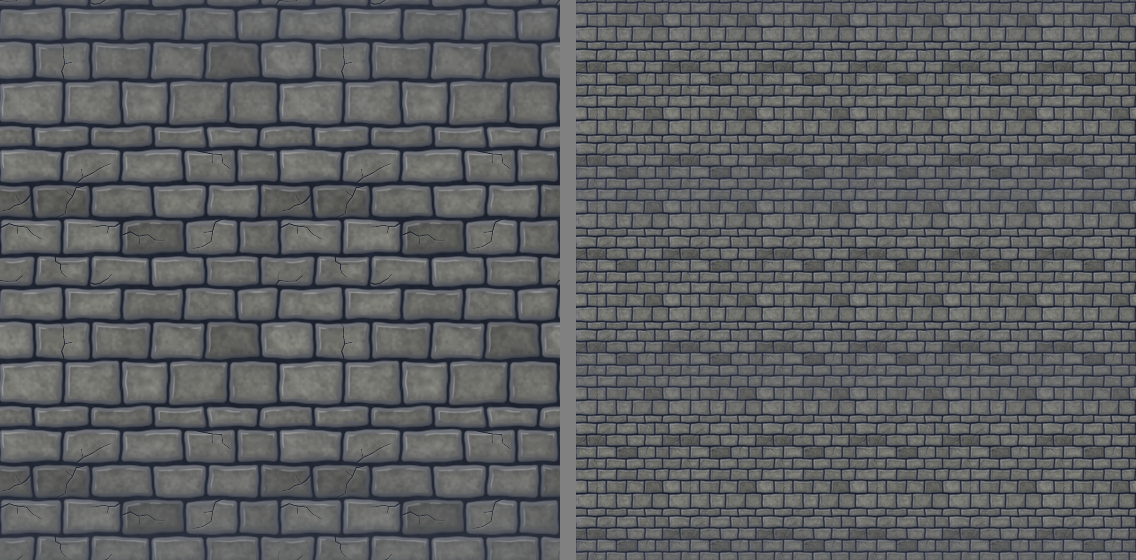
Left: one tile. Right: repeated 3 by 3.
A WebGL 2 fragment shader for this texture:

```glsl
#version 300 es
precision highp float;
// Old wall of grey hewn stones in uneven courses, with dark joints and cracks.

#define REPEATS 2.0      // tiles across and down the canvas
#define GAP 0.36         // half width of a joint, in hundredths of a tile
#define CORNER 1.3       // corner radius
#define BEVEL 1.55       // width of the rounded rim
#define LEAN 2.0         // slant of the upright joints
#define CRACKED 0.27     // share of stones with a crack
#define DARK_SHARE 0.13  // share of clearly darker stones
#define MOTTLE 0.40      // strength of the blotches
#define HAZE 0.22        // blue veil towards top and bottom

uniform vec2 u_resolution;
out vec4 fragColor;

const float TAU = 6.2831853;
const vec3 MORTAR = vec3(0.115, 0.135, 0.185);
const vec3 STONE_FOOT = vec3(0.20, 0.22, 0.26);
const vec3 FACE = vec3(0.455, 0.457, 0.435);
const vec3 FACE_EDGE = vec3(0.385, 0.388, 0.38);
const vec3 RIM_LIT = vec3(0.50, 0.505, 0.53);
const vec3 RIM_SHADE = vec3(0.26, 0.275, 0.30);
const vec3 VEIL = vec3(0.32, 0.335, 0.39);

// Course boundaries upwards, and joint positions of alternate courses
const float COURSE[9] = float[](0.0, 11.5, 24.5, 37.0, 49.5, 57.8, 74.0, 88.0, 100.0);
const float JOINT_EVEN[5] = float[](12.0, 32.5, 54.2, 73.4, 92.4);
const float JOINT_ODD[5] = float[](-0.3, 22.6, 43.3, 65.6, 84.9);
const int TALL_COURSE = 5;

float hash(vec2 c) {
  vec3 h = fract(c.xyx * vec3(0.1031, 0.1030, 0.0973));
  h += dot(h, h.yzx + 33.33);
  return fract((h.x + h.y) * h.z);
}

// Soft cellular noise that wraps over one tile
float cellular(vec2 t, float cells) {
  vec2 g = t * cells, base = floor(g);
  float sum = 0.0, weight = 0.0;
  for (int y = -1; y <= 1; y++)
    for (int x = -1; x <= 1; x++) {
      vec2 cell = base + vec2(x, y), id = mod(cell, cells) + cells;
      vec2 away = cell + vec2(hash(id), hash(id.yx + 17.0)) - g;
      float w = exp(-5.0 * dot(away, away));
      sum += w * hash(id + 131.0);
      weight += w;
    }
  return sum / weight;
}

// Position of joint i in a course; v runs from 0 to 1 up the course
float joint(int i, int course, float v) {
  int k = (i + 5) % 5;
  vec2 id = vec2(k, course);
  float x = course % 2 == 1 ? JOINT_ODD[k] : JOINT_EVEN[k];
  if (course == TALL_COURSE && k > 2) x -= k == 3 ? 5.7 : 3.0;
  x += 100.0 * floor(float(i) / 5.0) + 1.0 * (hash(id + 40.0) - 0.5);
  return x + LEAN * (hash(id + 70.0) - 0.5) * (v - 0.5);
}

float segment(vec2 p, vec2 a, vec2 b) {
  vec2 ab = b - a;
  return length(p - a - ab * clamp(dot(p - a, ab) / dot(ab, ab), 0.0, 1.0));
}

// Distance to a jagged, tapering crack that runs inwards from the rim
float crack(vec2 p, vec2 extent, vec2 id) {
  float angle = TAU * hash(id + 3.0), d = 1e3;
  vec2 ray = vec2(cos(angle), sin(angle));
  vec2 at = extent * ray / max(abs(ray.x), abs(ray.y));
  float inward = atan(-at.y, -at.x);
  float stride = mix(1.5, 3.6, hash(id + 11.0));
  for (int i = 0; i < 5; i++) {
    float turn = hash(id + 23.0 + 7.0 * float(i)) - 0.5;
    float bend = inward + 1.6 * turn, fork = bend - 1.5 * sign(turn);
    vec2 to = at + stride * vec2(cos(bend), sin(bend));
    d = min(d, segment(p, at, to) - 0.19 + 0.035 * float(i));
    if (i == 2) d = min(d, segment(p, at, at + 2.8 * vec2(cos(fork), sin(fork))) - 0.06);
    at = to;
  }
  return d;
}

void main() {
  vec2 uv = gl_FragCoord.xy / u_resolution;
  vec2 tile = fract(uv * REPEATS);
  float aa = 100.0 * REPEATS / min(u_resolution.x, u_resolution.y);
  float blotch = cellular(tile, 17.0);
  float grain = 0.35 * blotch + 0.3 * cellular(tile, 38.0) + 0.35 * cellular(tile, 90.0);

  // Hand-cut wobble, then the course and the stone
  vec2 p = tile * 100.0 + vec2(0.0, 2.6);
  p += vec2(0.12, 0.32) * sin(TAU * (vec2(7, 4) * tile.yx + vec2(2, 3) * tile));
  p += 0.09 * sin(TAU * (vec2(15, 13) * tile.yx - vec2(5, 7) * tile));
  p.y = mod(p.y, 100.0);
  int course = 0;
  for (int i = 1; i < 8; i++) course += int(step(COURSE[i], p.y));
  float low = COURSE[course], high = COURSE[course + 1];
  float v = (p.y - low) / (high - low);
  int stone = -1;
  for (int i = 0; i < 6; i++) stone += int(step(joint(i, course, v), p.x));
  vec2 id = vec2((stone + 5) % 5, course);

  // Distances to the four sides, joined to a rounded block
  float west = joint(stone, course, v), east = joint(stone + 1, course, v);
  vec2 middle = 0.5 * vec2(west + east, low + high);
  vec2 extent = 0.5 * vec2(east - west, high - low) - GAP;
  vec2 slope = 0.05 * (vec2(hash(id + 5.0), hash(id + 9.0)) - 0.5) * (p.x - middle.x);
  float left = p.x - west - GAP, right = east - p.x - GAP;
  float bottom = p.y - low - GAP - 0.35 * hash(id + 13.0) + slope.x;
  float top = high - p.y - GAP - 0.35 * hash(id + 19.0) + slope.y;
  vec2 q = CORNER - vec2(min(left, right), min(bottom, top));
  float depth = CORNER - length(max(q, 0.0)) - min(max(q.x, q.y), 0.0);

  // Face, lit rim and the pale ridge between them
  vec2 normal = exp(-vec2(right, top) / 1.2) - exp(-vec2(left, bottom) / 1.2);
  float light = clamp(dot(normal, vec2(-0.4, 0.9)), -1.0, 1.0);
  float tone = mix(0.94, 1.05, hash(id + 31.0));
  if (hash(id + 53.0) < DARK_SHARE) tone *= 0.81;
  vec3 face = mix(FACE_EDGE, FACE, smoothstep(1.0, 4.5, depth));
  face *= tone * (1.0 + MOTTLE * (grain - 0.5));
  vec3 rim = mix(RIM_SHADE, RIM_LIT, 0.5 + 0.5 * light) * mix(1.0, tone, 0.6);
  float edge = depth + 0.7 * (blotch - 0.5);
  vec3 color = mix(rim, face, smoothstep(0.75, 1.1, edge / BEVEL));
  float ridge = exp(-pow((edge - BEVEL) / 0.32, 2.0)) * smoothstep(-0.12, 0.14, light);
  color += 0.16 * ridge * smoothstep(0.2, 0.65, cellular(tile, 23.0));
  color = mix(STONE_FOOT, color, smoothstep(-0.1, 0.7, depth));

  // Cracks with a pale lower lip
  if (hash(id + 83.0) < CRACKED) {
    vec2 local = p - middle;
    float lip = crack(local + vec2(-0.2, 0.4), extent, id);
    color += 0.07 * (1.0 - smoothstep(-aa, aa, lip));
    color = mix(MORTAR, color, smoothstep(-0.5 * aa, 0.6 * aa, crack(local, extent, id)));
  }

  // Joints and the veil
  color = mix(MORTAR * (0.8 + 0.4 * grain), color, smoothstep(-0.5 * aa, 0.5 * aa, depth));
  float veil = pow(0.5 + 0.5 * cos(TAU * uv.y), 3.0);
  fragColor = vec4(mix(color, VEIL, HAZE * veil), 1.0);
}
```
